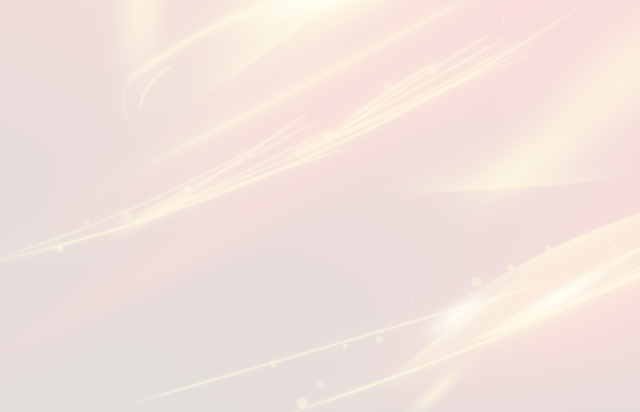
Write a WebGL 2 fragment shader that draws this background.

```glsl
#version 300 es
precision highp float;

uniform vec2 u_resolution;
out vec4 fragColor;

const vec3 GREY = vec3(0.885, 0.862, 0.857);
const vec3 ROSE = vec3(0.972, 0.868, 0.858);
const vec3 CREAM = vec3(1.0, 0.978, 0.885);
const vec3 WHITE = vec3(1.0, 1.0, 0.965);

float hash(float n) {
    n = fract(n * 0.1031);
    n *= n + 33.33;
    return fract(n * (n + n));
}

// Position along a bowed line (x) and signed distance above it (y)
vec2 arcSpace(vec2 p, vec2 a, vec2 b, float bow) {
    vec2 dir = b - a;
    vec2 q = p - a;
    float t = dot(q, dir) / dot(dir, dir);
    float d = dot(q, normalize(vec2(-dir.y, dir.x)));
    return vec2(t, d - bow * 4.0 * t * (1.0 - t));
}

float taper(float t, float fade) {
    return smoothstep(0.0, fade, t) * (1.0 - smoothstep(1.0 - fade, 1.0, t));
}

// Thin bright line with a faint halo
float strand(vec2 p, vec2 a, vec2 b, float bow, float width) {
    vec2 s = arcSpace(p, a, b, bow);
    float core = exp(-s.y * s.y / (width * width));
    float halo = 0.22 * exp(-abs(s.y) / (width * 5.0));
    return (core + halo) * taper(s.x, 0.2);
}

// Sheet of light, crisp on the line and fading to one side
float veil(vec2 p, vec2 a, vec2 b, float bow, float depth) {
    vec2 s = arcSpace(p, a, b, bow);
    float d = s.y * sign(depth);
    return smoothstep(-0.004, 0.006, d) * exp(-max(d, 0.0) / abs(depth)) * taper(s.x, 0.45);
}

float glow(vec2 p, vec2 center, float angle, vec2 size) {
    float c = cos(angle), s = sin(angle);
    vec2 q = p - center;
    q = vec2(c * q.x + s * q.y, c * q.y - s * q.x) / size;
    return exp(-dot(q, q));
}

// Strands leaving one region and spreading into another
float fan(vec2 p, vec2 a, vec2 b, vec2 spread, float seed) {
    float sum = 0.0;
    for (float i = 0.0; i < 5.0; i++) {
        float k = i / 4.0 - 0.5;
        vec2 tip = b + spread * k;
        vec2 root = a + vec2(0.12, 0.035) * (hash(seed + i) - 0.5);
        sum += strand(p, root, tip, 0.03 * (hash(seed + i + 9.0) - 0.6), 0.003) * (0.3 + 0.4 * hash(seed + i + 17.0));
    }
    return sum;
}

// Round sparks scattered along a bowed path
float sparks(vec2 p, vec2 a, vec2 b, float bow, float scatter, float seed) {
    float sum = 0.0;
    vec2 normal = normalize(vec2(a.y - b.y, b.x - a.x));
    for (float i = 0.0; i < 15.0; i++) {
        float t = (i + hash(seed + i)) / 15.0;
        float offset = bow * 4.0 * t * (1.0 - t) + scatter * (hash(seed + i + 31.0) - 0.3);
        float size = hash(seed + i + 67.0);
        float radius = mix(0.003, 0.015, size * size * size);
        float d = length(p - mix(a, b, t) - normal * offset);
        float disc = 1.0 - smoothstep(radius - 0.002, radius + 0.002, d);
        sum += (disc + 0.2 * exp(-d / radius)) * mix(0.3, 0.9, hash(seed + i + 83.0));
    }
    return sum;
}

void main() {
    vec2 p = gl_FragCoord.xy / u_resolution.y;

    // Soft backdrop
    float warmth = smoothstep(0.1, 1.25, p.x * 0.32 + p.y * 0.75);
    warmth += 0.5 * glow(p, vec2(0.35, 0.33), 0.5, vec2(0.5, 0.06));
    warmth += 0.65 * glow(p, vec2(1.4, 0.25), 0.42, vec2(0.5, 0.16));
    warmth += 0.4 * glow(p, vec2(0.65, 0.66), 0.45, vec2(0.7, 0.13));
    vec3 color = mix(GREY, ROSE, clamp(warmth, 0.0, 1.0));

    // Broad glows
    float light = 0.9 * glow(p, vec2(0.345, 1.0), -0.08, vec2(0.05, 0.15));
    light += 1.5 * glow(p, vec2(0.79, 1.02), 0.3, vec2(0.2, 0.07));
    light += 0.45 * glow(p, vec2(0.72, 0.93), 0.6, vec2(0.32, 0.09));
    light += 0.8 * glow(p, vec2(1.5, 0.8), 0.72, vec2(0.26, 0.075));
    light += 0.75 * glow(p, vec2(1.27, 0.6), 0.55, vec2(0.13, 0.045));
    light += 0.3 * glow(p, vec2(0.75, 0.8), 0.48, vec2(0.45, 0.03));
    light += 0.7 * glow(p, vec2(0.38, 0.485), 0.5, vec2(0.09, 0.014));
    light += 0.8 * glow(p, vec2(1.06, 0.05), 0.75, vec2(0.07, 0.016));
    light += 0.4 * glow(p, vec2(1.38, 0.3), 0.43, vec2(0.3, 0.065));

    // Sheets of light
    light += 0.8 * veil(p, vec2(0.9, 0.528), vec2(1.56, 0.572), -0.008, 0.04);
    light += 0.9 * veil(p, vec2(0.45, 0.735), vec2(0.95, 1.11), -0.01, 0.035);
    light += 1.1 * veil(p, vec2(1.08, 0.245), vec2(1.75, 0.54), 0.035, -0.04);
    light += 0.9 * veil(p, vec2(0.9, 0.045), vec2(1.32, 0.365), 0.01, -0.03);

    // Upper left arcs
    light += 0.75 * strand(p, vec2(0.29, 0.79), vec2(0.78, 1.03), 0.028, 0.009);
    light += 0.6 * strand(p, vec2(0.337, 0.725), vec2(0.43, 0.845), 0.022, 0.003);
    light += 0.3 * strand(p, vec2(0.32, 0.69), vec2(0.35, 0.84), 0.035, 0.003);
    light += 0.4 * strand(p, vec2(0.32, 0.58), vec2(1.2, 1.04), -0.005, 0.007);

    // Middle ribbon
    light += 0.8 * strand(p, vec2(-0.1, 0.345), vec2(1.46, 1.02), -0.086, 0.0035);
    light += 0.4 * strand(p, vec2(-0.05, 0.36), vec2(0.75, 0.72), -0.03, 0.003);
    light += 0.7 * strand(p, vec2(0.82, 0.69), vec2(1.08, 0.86), 0.005, 0.005);
    light += fan(p, vec2(0.32, 0.46), vec2(0.83, 0.7), vec2(-0.1, 0.1), 3.0);
    light += fan(p, vec2(0.72, 0.62), vec2(1.28, 0.91), vec2(-0.12, 0.05), 41.0);

    // Lower right ribbon
    light += 0.95 * strand(p, vec2(0.65, -0.02), vec2(1.75, 0.43), -0.024, 0.0035);
    light += 0.65 * strand(p, vec2(0.25, 0.0), vec2(1.4, 0.335), 0.0, 0.003);
    light += 1.4 * fan(p, vec2(1.1, 0.155), vec2(1.72, 0.445), vec2(-0.05, 0.1), 58.0);

    // Sparks
    light += sparks(p, vec2(0.0, 0.365), vec2(1.26, 0.95), -0.05, 0.05, 12.0);
    light += 0.8 * sparks(p, vec2(0.66, 0.02), vec2(1.5, 0.41), 0.0, 0.13, 74.0);

    color = mix(color, CREAM, 1.0 - exp(-1.2 * light));

    // Hot spots
    float heat = glow(p, vec2(0.77, 1.0), 0.25, vec2(0.13, 0.03));
    heat += glow(p, vec2(1.11, 0.235), 0.6, vec2(0.08, 0.025));
    heat += glow(p, vec2(1.36, 0.28), 0.5, vec2(0.11, 0.018));
    color = mix(color, WHITE, clamp(0.85 * heat, 0.0, 1.0));

    fragColor = vec4(color, 1.0);
}
```
